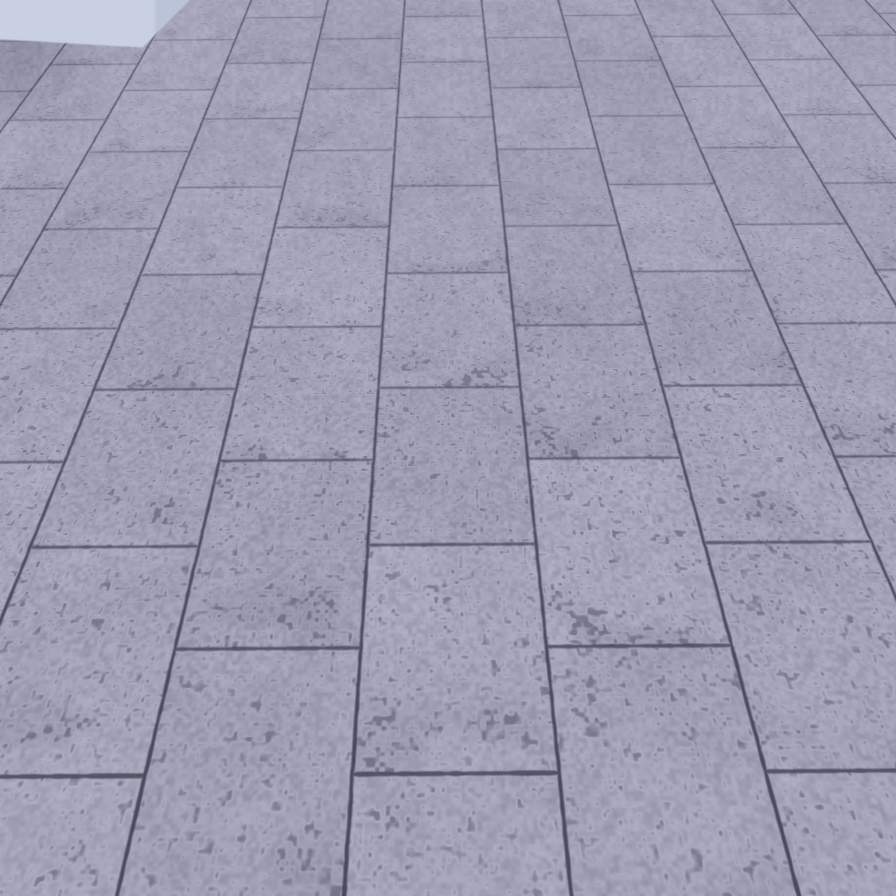
Reproduce this texture procedurally as a WebGL 2 fragment shader.

```glsl
#version 300 es
precision highp float;
// Speckled grey paving slabs in running bond, receding in perspective past a pale block.
uniform vec2 u_resolution;
out vec4 outColor;

// Perspective: vanishing point, slabs per unit at depth one, and bond offsets
const vec2 VANISH = vec2(0.4863, 1.509);
const vec2 SLAB_DENSITY = vec2(5.945, 5.995);
const vec2 SLAB_OFFSET = vec2(0.403, -4.368);
const float ROW_TILT = 0.007;

// Joints: half widths in slab units, edge blur in canvas units
const vec2 JOINT_HALF = vec2(0.0095, 0.0080);
const float EDGE_BLUR = 0.0017;

// Granite grain: cells per slab for the fine and coarse speckle
const vec2 FINE_CELLS = vec2(42.0, 52.0);
const vec2 COARSE_CELLS = vec2(21.0, 25.0);
const float SLAB_VARIATION = 0.032;

const vec3 STONE = vec3(0.640, 0.643, 0.724);
const vec3 PIT = vec3(0.400, 0.400, 0.480);
const vec3 JOINT = vec3(0.255, 0.255, 0.325);
const vec3 BLOCK_FRONT = vec3(0.790, 0.815, 0.885);
const vec3 BLOCK_SIDE = vec3(0.735, 0.765, 0.850);

float hash(vec2 p) {
    vec3 q = fract(vec3(p.xyx) * 0.1031);
    q += dot(q, q.yzx + 33.33);
    return fract((q.x + q.y) * q.z);
}

float noise(vec2 p) {
    vec2 i = floor(p), f = fract(p);
    f = f * f * (3.0 - 2.0 * f);
    return mix(mix(hash(i), hash(i + vec2(1, 0)), f.x),
               mix(hash(i + vec2(0, 1)), hash(i + vec2(1, 1)), f.x), f.y);
}

// Soft coverage of a line, given the distance to its centre
float stroke(float dist, float halfWidth, float blur) {
    return 1.0 - smoothstep(halfWidth - blur, halfWidth + blur, dist);
}

void main() {
    vec2 p = gl_FragCoord.xy / u_resolution;
    float blur = max(EDGE_BLUR, 0.8 / min(u_resolution.x, u_resolution.y));

    // Project the canvas onto the ground plane
    float depth = VANISH.y - p.y;
    float rowDepth = depth + ROW_TILT * (p.x - VANISH.x);
    vec2 slab = vec2(SLAB_DENSITY.x * (p.x - VANISH.x) / depth,
                     SLAB_DENSITY.y / rowDepth) + SLAB_OFFSET;
    slab.y += 0.5 * mod(floor(slab.x), 2.0);
    vec2 id = floor(slab), local = fract(slab);
    vec2 slabSize = vec2(depth, rowDepth * rowDepth) / SLAB_DENSITY;

    // Tone of each slab, with broad cloudy staining
    float tone = (hash(id + 7.0) - 0.5) * SLAB_VARIATION;
    tone += (noise(slab * 3.0 + 40.0) - 0.5) * 0.025;
    float nearGround = smoothstep(0.55, 1.4, depth);
    vec3 color = STONE + tone;

    // Speckle, faded where its cells shrink with distance
    vec2 seed = 60.0 * vec2(hash(id), hash(id + 19.0));
    float fine = noise(local * FINE_CELLS + seed);
    float coarse = noise(local * COARSE_CELLS + seed.yx);
    float fineFade = smoothstep(0.0004, 0.0035, slabSize.y / FINE_CELLS.y);
    float coarseFade = smoothstep(0.0008, 0.0050, slabSize.y / COARSE_CELLS.y);
    float screenGrain = noise(p * 230.0);
    color += (fine - 0.5) * 0.10 * fineFade + (coarse - 0.5) * 0.05 * coarseFade;
    color += (screenGrain - 0.5) * mix(0.055, 0.03, nearGround);

    // Dark pits, gathered in worn patches along the near edge of some slabs
    float patches = smoothstep(0.45, 0.8, noise(slab * vec2(4.0, 5.0) + 11.0));
    float wear = patches * (0.3 + 0.7 * (1.0 - smoothstep(0.05, 0.4, local.y)));
    float pits = smoothstep(0.60, 0.95, 0.6 * fine + 0.4 * coarse + 0.16 * wear);
    color = mix(color, PIT, pits * 0.75 * mix(0.3, 1.0, fineFade));
    color -= 0.02 * wear;

    // Joints: long ones stay crisp, cross joints fade with distance
    vec2 toJoint = (0.5 - abs(local - 0.5)) * slabSize;
    vec2 halfWidth = JOINT_HALF * slabSize * (0.75 + 0.5 * noise(slab * 24.0));
    float longJoint = stroke(toJoint.x, halfWidth.x, blur) * mix(0.75, 0.90, nearGround);
    float crossJoint = stroke(toJoint.y, halfWidth.y, blur) * mix(0.45, 0.80, nearGround);
    color = mix(color, JOINT, max(longJoint, crossJoint));

    // Shade beside the block, then the block with its front and side faces
    color -= 0.07 * (1.0 - smoothstep(0.02, 0.14, p.x)) * smoothstep(0.84, 0.95, p.y);
    float bottomEdge = p.y - (0.956 - 0.057 * p.x);
    float rightEdge = (p.y - p.x - 0.788) * 0.707;
    float block = smoothstep(-blur, blur, min(bottomEdge, rightEdge));
    vec3 face = mix(BLOCK_FRONT, BLOCK_SIDE, smoothstep(0.170, 0.176, p.x));
    color = mix(color, face, block);

    outColor = vec4(color, 1.0);
}
```
